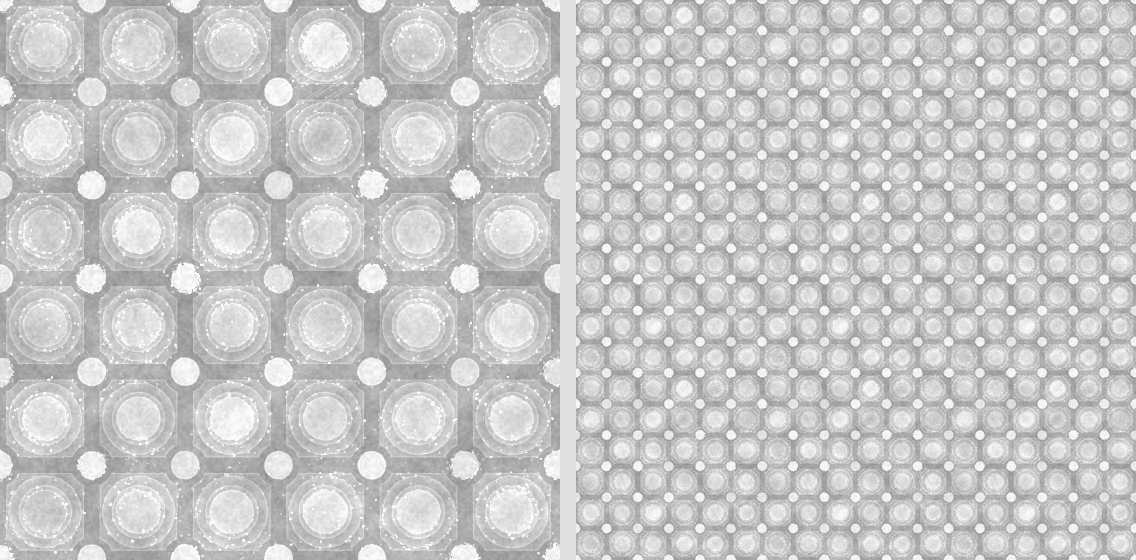
Left, the tile; right, the same tile 3 across and 3 down.
Give the GLSL for this pattern, as a Shadertoy shader.

```glsl
// Worn grey relief tiles: notched square plates carrying three stepped discs,
// with pale studs on the lattice corners. Distance functions give the shapes;
// wrapping cellular noise chips the rims, layered sines stain the surface.

const float REPEATS = 6.0;
const vec2  LATTICE_SHIFT = vec2(0.016, -0.016);

// Sizes in units of one repeat
const float PLATE_HALF   = 0.412;
const float NOTCH_RADIUS = 0.232;
const float OUTER_RADIUS = 0.386;
const float MID_RADIUS   = 0.282;
const float INNER_RADIUS = 0.232;
const float STUD_RADIUS  = 0.149;
const float RIM_WIDTH    = 0.007;
const float RIM_FALLOFF  = 0.045;

// Grey levels
const float GROUND_TONE = 0.675;
const float PLATE_TONE  = 0.715;
const float OUTER_TONE  = 0.745;
const float MID_TONE    = 0.785;
const float INNER_TONE  = 0.855;
const float STUD_TONE   = 0.955;

// Wear
const float CHIP_CELLS   = 180.0;
const float GRAIN_CELLS  = 256.0;
const float CHIP_DEPTH   = 0.030;
const float GRAIN_AMOUNT = 0.13;
const float STAIN_AMOUNT = 0.022;
const int   SCRATCHES    = 12;

float hash(vec2 p) {
    vec3 q = fract(p.xyx * vec3(0.1031, 0.1030, 0.0973));
    q += dot(q, q.yzx + 33.33);
    return fract((q.x + q.y) * q.z);
}

// Wrapping cellular noise: x = nearest distance, y = random value of that cell
vec2 cellular(vec2 uv, float cells) {
    vec2 p = uv * cells, base = floor(p);
    vec2 best = vec2(9.0, 0.0);
    for (int j = -1; j <= 1; j++)
    for (int i = -1; i <= 1; i++) {
        vec2 cell = base + vec2(i, j);
        vec2 id = mod(cell, cells);
        vec2 point = cell + vec2(hash(id + 11.0), hash(id + 47.0));
        float d = length(p - point);
        if (d < best.x) best = vec2(d, hash(id + 83.0));
    }
    return best;
}

// Wrapping value noise
float grain(vec2 uv, float cells) {
    vec2 p = uv * cells, i = floor(p), f = fract(p);
    f = f * f * (3.0 - 2.0 * f);
    vec2 a = mod(i, cells), b = mod(i + 1.0, cells);
    return mix(mix(hash(a), hash(vec2(b.x, a.y)), f.x),
               mix(hash(vec2(a.x, b.y)), hash(b), f.x), f.y);
}

// Sines with whole frequencies, so they wrap
float stain(vec2 uv) {
    vec2 p = uv * 6.2831853;
    float s = sin(3.0 * p.x + 2.0 * sin(2.0 * p.y)) + sin(4.0 * p.y + 2.0 * sin(3.0 * p.x));
    s += 0.7 * sin(11.0 * p.x - 7.0 * p.y + 2.0 * sin(5.0 * p.y));
    return s + 0.6 * sin(13.0 * p.y + 9.0 * p.x + 2.0 * sin(8.0 * p.x));
}

// Lays one raised shape over the tone: body, bright rim, soft shadow, chips
float layer(float below, float d, float tone, float rim, float wear, vec2 chip, float aa) {
    d += wear * CHIP_DEPTH * (chip.y - 0.5);
    float inside = smoothstep(aa, -aa, d);
    float body = tone + rim * exp(min(d, 0.0) / RIM_FALLOFF);
    float shade = below - 0.025 * exp(-max(d, 0.0) / 0.02);
    float v = mix(shade, body, inside);
    v += 0.10 * exp(-d * d / (RIM_WIDTH * RIM_WIDTH));
    float density = wear * 0.5 * exp(-abs(d) / 0.022);
    float fleck = step(1.0 - density, fract(chip.y * 7.31)) * smoothstep(0.65, 0.3, chip.x);
    return v + 0.16 * fleck;
}

// A bundle of fine strokes around one spot
float scratches(vec2 uv) {
    vec2 p = fract(uv - vec2(0.565, 0.845) + 0.5) - 0.5;
    float sum = 0.0;
    for (int i = 0; i < SCRATCHES; i++) {
        float k = float(i), a = mix(0.45, 0.75, hash(vec2(k, 3.0)));
        vec2 q = p - 0.07 * (vec2(hash(vec2(k, 5.0)), hash(vec2(k, 9.0))) - 0.5);
        q = vec2(cos(a) * q.x + sin(a) * q.y, cos(a) * q.y - sin(a) * q.x);
        q.y += 1.5 * q.x * q.x;
        sum += smoothstep(0.0013, 0.0, abs(q.y)) * smoothstep(0.065, 0.02, abs(q.x));
    }
    return min(sum, 1.0);
}

void mainImage(out vec4 fragColor, in vec2 fragCoord) {
    vec2 uv = fragCoord / iResolution.xy;
    float aa = REPEATS / iResolution.y;
    vec2 q = uv * REPEATS + LATTICE_SHIFT;
    vec2 tile = mod(floor(q), REPEATS), p = fract(q) - 0.5;
    vec2 studId = mod(floor(q + 0.5), REPEATS), s = fract(q + 0.5) - 0.5;
    vec2 chip = cellular(uv, CHIP_CELLS);
    float cloud = stain(uv), patchy = 0.75 + 0.2 * cloud;

    // Notched plate and its stepped discs
    float r = length(p), studR = length(s);
    float plate = max(max(abs(p.x), abs(p.y)) - PLATE_HALF, NOTCH_RADIUS - studR);
    float wear = clamp(patchy, 0.15, 1.3);
    float v = layer(GROUND_TONE, plate, PLATE_TONE, 0.045, 0.25 * wear, chip, aa);
    v = layer(v, r - OUTER_RADIUS, OUTER_TONE, 0.08, wear * mix(0.2, 0.9, hash(tile + 21.0)), chip, aa);
    v = layer(v, r - MID_RADIUS, MID_TONE, 0.05, wear * mix(0.1, 0.7, hash(tile + 31.0)), chip, aa);
    float innerTone = INNER_TONE + 0.09 * (hash(tile + 41.0) - 0.5);
    v = layer(v, r - INNER_RADIUS, innerTone, 0.05, wear * mix(0.2, 1.1, hash(tile + 51.0)), chip, aa);

    // Corner studs with a faint inner ring
    float studWear = mix(0.15, 1.5, pow(hash(studId + 61.0), 3.0));
    float studTone = STUD_TONE - 0.10 * pow(hash(studId + 71.0), 4.0);
    v = layer(v, studR - STUD_RADIUS, studTone, 0.0, studWear, chip, aa);
    v -= 0.025 * exp(-pow((studR - 0.122) / 0.006, 2.0));

    // Stains, stray flecks, scratches and grain
    v += STAIN_AMOUNT * cloud * smoothstep(0.1, 0.17, studR);
    v += 0.15 * step(0.992 - 0.006 * cloud, chip.y) * smoothstep(0.5, 0.2, chip.x);
    v += 0.10 * scratches(uv);
    v += GRAIN_AMOUNT * (0.6 * grain(uv, GRAIN_CELLS) + 0.4 * grain(uv, 0.5 * GRAIN_CELLS) - 0.5);
    fragColor = vec4(vec3(clamp(v, 0.0, 0.985)), 1.0);
}
```
